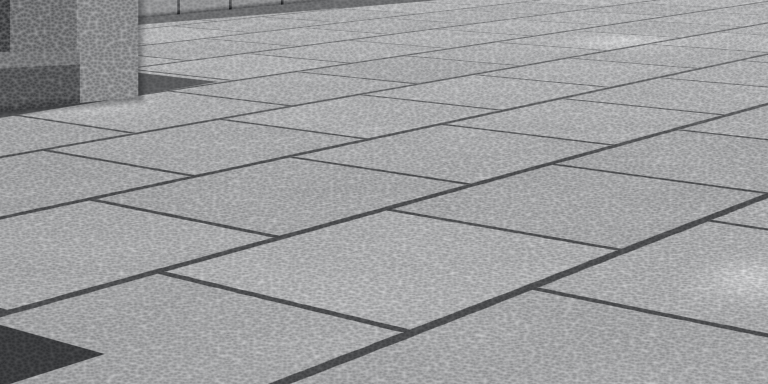
Give the GLSL for this texture, as a Shadertoy shader.

```glsl
// Granite paving in running bond, seen in perspective, with a stone pillar and low wall.

vec2 hash2(vec2 p) {
    vec3 h = fract(p.xyx * vec3(0.1031, 0.1030, 0.0973));
    h += dot(h, h.yzx + 33.33);
    return fract((h.xx + h.yz) * h.zy);
}

// Distance to the nearest scattered grain
float cellular(vec2 p) {
    vec2 cell = floor(p), local = fract(p);
    float nearest = 2.0;
    for (int j = -1; j <= 1; j++) {
        for (int i = -1; i <= 1; i++) {
            vec2 offset = vec2(i, j);
            vec2 toGrain = offset + hash2(cell + offset) - local;
            nearest = min(nearest, dot(toGrain, toGrain));
        }
    }
    return sqrt(nearest);
}

// Soft uneven patches, roughly -1 to 1
float mottling(vec2 p) {
    float sum = 0.0, gain = 0.5;
    for (int i = 0; i < 4; i++) {
        sum += gain * sin(p.x + 1.7 * sin(p.y)) * sin(p.y + 1.3 * sin(p.x * 0.8));
        p = mat2(1.5, 1.1, -1.1, 1.5) * p + 2.3;
        gain *= 0.6;
    }
    return sum;
}

// Antialiased coverage of a signed distance, positive inside
float fill(float d) {
    return smoothstep(-0.8, 0.8, d * iResolution.y);
}

// Coverage of the joints lying on whole numbers
float joint(float x, float halfWidth, float pixel) {
    float d = 0.5 - abs(fract(x) - 0.5);
    return clamp((halfWidth - d) / pixel + 0.5, 0.0, 1.0) * min(1.0, 2.6 * halfWidth / pixel);
}

float glow(vec2 q, vec2 center, vec2 size) {
    vec2 d = (q - center) / size;
    return exp(-dot(d, d));
}

void mainImage(out vec4 fragColor, in vec2 fragCoord) {
    // Canvas units with y measured downward
    vec2 q = vec2(fragCoord.x, iResolution.y - fragCoord.y) / iResolution.y;

    // Project onto the ground: u runs along a course, v counts courses
    float depth = q.y + 0.285 + 0.0067 * q.x;
    vec2 ground = vec2((0.6096 + 0.2387 * q.x - q.y) / 0.364,
                       (1.281 - 0.3863 * q.x - q.y) / 0.418) / depth;
    vec2 pixel = fwidth(ground);
    float course = floor(ground.y);
    float along = ground.x + 0.5 * mod(course, 2.0);
    vec2 slab = vec2(floor(along), course);

    // Stone: slab tone, patches, stains and grain
    float fineGrain = cellular(q * vec2(95.0, 125.0)) - 0.47;
    float coarseGrain = cellular(ground * vec2(62.0, 48.0)) - 0.47;
    float tone = 0.665 + 0.035 * (hash2(slab + 40.0).x - 0.5);
    tone += 0.018 * mottling(ground * 4.0 + slab * 1.7);
    tone += 0.035 * smoothstep(0.35, 0.0, q.y) - 0.03 * smoothstep(0.7, 0.0, q.x) * q.y;
    tone += 0.10 * glow(q, vec2(1.95, 0.73), vec2(0.12, 0.05));
    tone += 0.10 * glow(q, vec2(1.63, 0.11), vec2(0.12, 0.018));
    tone += 0.08 * glow(q, vec2(0.22, 0.28), vec2(0.18, 0.035));
    tone += 0.15 * coarseGrain / (1.0 + 25.0 * pixel.y) + 0.13 * fineGrain;

    // Joints with slightly worn edges
    float wear = 0.003 * mottling(ground * 23.0);
    float lines = max(joint(ground.y, 0.021 + wear, pixel.y),
                      joint(along, 0.014 + wear, pixel.x));
    float jointTone = mix(0.40, 0.27, smoothstep(0.05, 0.5, q.y)) + 0.1 * fineGrain;
    tone = mix(tone, jointTone, 0.92 * lines);

    // Dark inset slabs
    float frontInset = min(q.y - 0.846 - 0.278 * q.x, 1.008 - 0.316 * q.x - q.y);
    tone = mix(tone, 0.24 + 0.10 * fineGrain, fill(frontInset));
    float rearInset = min(q.y - 0.148 - 0.115 * q.x, 0.307 - 0.165 * q.x - q.y);
    tone = mix(tone, 0.36 + 0.08 * fineGrain, fill(rearInset));

    // Low wall of upright blocks with a kerb below it
    float wallEdge = 0.081 - 0.094 * q.x - q.y;
    tone = mix(tone, 0.43 + 0.1 * fineGrain, fill(0.094 - 0.082 * q.x - q.y));
    float wallTone = 0.58 + 0.12 * fineGrain;
    wallTone -= 0.25 * joint((q.x - 0.465) / 0.135, 0.025, 7.4 / iResolution.y);
    wallTone -= 0.22 * smoothstep(0.014, 0.0, wallEdge);
    tone = mix(tone, wallTone, fill(wallEdge));

    // Pillar with a lit right face and a shaded left face
    float pillar = min(0.36 - q.x, 0.289 - 0.1 * q.x - q.y);
    float pillarTone = mix(0.46, 0.55, fill(q.x - 0.2)) - 0.16 * fill(0.026 - q.x);
    tone *= 1.0 - 0.3 * smoothstep(-0.025, 0.0, pillar);
    tone = mix(tone, pillarTone + 0.22 * fineGrain, fill(pillar));

    // Plinth block beside the pillar
    float plinth = min(min(0.208 - q.x, q.y - 0.135), 0.292 - 0.117 * q.x - q.y);
    float plinthTone = mix(0.48, 0.35, fill(q.y - 0.178 + 0.05 * q.x));
    plinthTone -= 0.08 * smoothstep(0.03, 0.0, 0.292 - 0.117 * q.x - q.y);
    tone = mix(tone, plinthTone + 0.18 * fineGrain, fill(plinth));

    // Cool grey, bluer in the shadows
    vec3 color = tone + vec3(-0.003, 0.0, 0.006) * (1.6 - tone);
    fragColor = vec4(clamp(color, 0.0, 1.0), 1.0);
}
```
